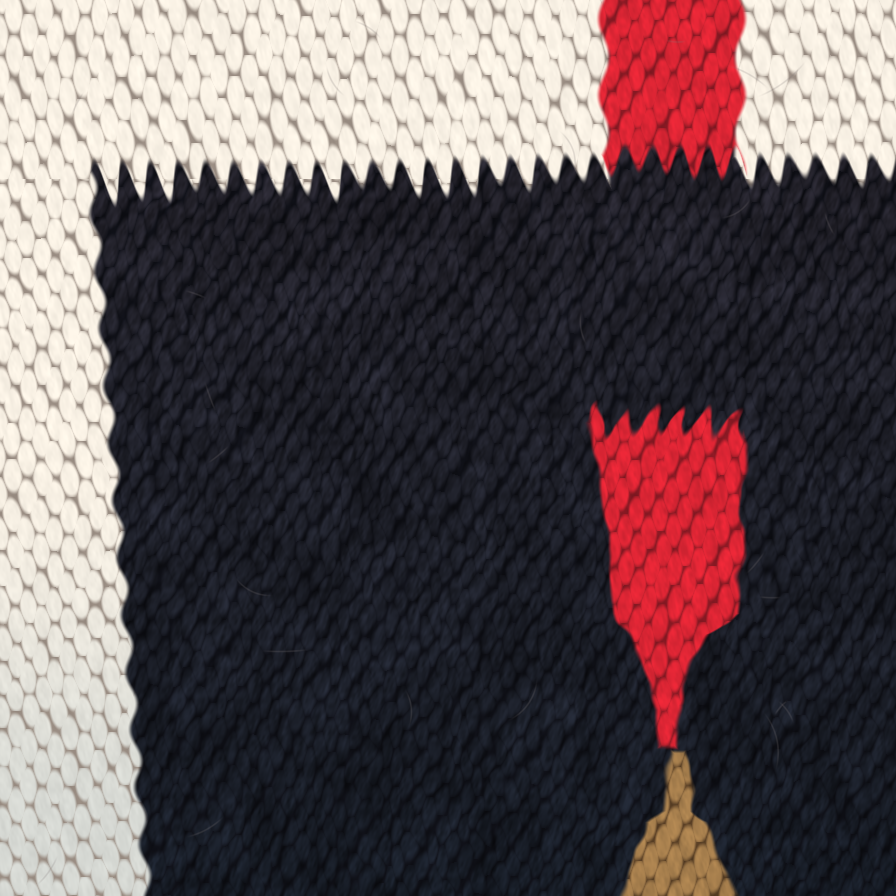
Write a WebGL 1 fragment shader that draws this texture.

```glsl
precision highp float;
uniform vec2 u_resolution;
// A handwoven cloth: cream border around a dark field, with red and tan inlays.
// Two staggered lattices of oval stitches give the relief, toothed distance
// functions place each yarn, and stretched noise and arcs add fibres and hairs.

const float TAU = 6.2831853;
const vec2 STITCH = vec2(0.031, 0.048);

float hash(vec2 p) {
  return fract(sin(dot(p, vec2(127.1, 311.7))) * 43758.5453);
}

float noise(vec2 p) {
  vec2 i = floor(p), f = fract(p);
  f = f * f * (3.0 - 2.0 * f);
  float low = mix(hash(i), hash(i + vec2(1.0, 0.0)), f.x);
  float high = mix(hash(i + vec2(0.0, 1.0)), hash(i + 1.0), f.x);
  return mix(low, high, f.y);
}

vec2 drift(vec2 p) {
  return vec2(noise(p), noise(p + 40.0)) - 0.5;
}

float ramp(float a, float b, float x) {
  return clamp((x - a) / (b - a), 0.0, 1.0);
}

// Height of one lattice of leaning ovals, with a little variation per stitch.
float ovals(vec2 g, float lean) {
  vec2 id = floor(g);
  vec2 d = fract(g) - 0.5;
  d += 0.14 * (vec2(hash(id), hash(id + 7.3)) - 0.5);
  d.x -= d.y * lean;
  d *= vec2(2.65, 1.8);
  return 1.0 - dot(d, d);
}

float weave(vec2 p, vec2 cell, float lean) {
  vec2 g = p / cell;
  return clamp(max(ovals(g, lean), ovals(g + 0.5, lean)), 0.0, 1.0);
}

float fibres(vec2 p, float lean) {
  vec2 q = vec2(p.x - p.y * lean, p.y);
  return 0.6 * noise(q * vec2(210.0, 65.0)) + 0.4 * noise(q * vec2(390.0, 170.0));
}

// Rounded teeth of uneven length: high at each tip, 0 at each root.
float teeth(float x) {
  float g = x / STITCH.x;
  float size = 0.75 + 0.45 * hash(vec2(floor(g + 0.5), 2.0));
  return (0.5 + 0.5 * cos(TAU * g)) * size;
}

// Signed distance to the span between two sides, positive inside.
float span(float x, float left, float right) {
  return min(x - left, right - x);
}

float cover(float d, float soft) {
  return smoothstep(-soft, soft, d);
}

// In all regions t is the distance down from the top edge.
float borderRegion(vec2 p, float t) {
  float top = mix(0.200, 0.188, smoothstep(0.30, 0.75, p.x));
  top += (teeth(p.x - 0.15 * (t - 0.2)) - 0.5) * mix(0.042, 0.028, p.x);
  float side = 0.102 + 0.078 * (t - 0.195) + 0.005 * sin(t * TAU / 0.064);
  float pale = max(0.6 * (top - t), side - p.x);
  return min(pale, -span(p.x, 0.680, 0.820));
}

float stripeRegion(vec2 p, float t) {
  float wobble = 0.006 * sin(t * TAU / 0.085);
  float bottom = 0.178 + (teeth(p.x) - 0.5) * 0.030;
  return min(span(p.x, 0.674 - wobble, 0.826 + wobble), 0.6 * (bottom - t));
}

float wedgeRegion(vec2 p, float t) {
  float left = 0.655 + 0.035 * ramp(0.458, 0.684, t) + 0.043 * ramp(0.684, 0.79, t);
  float right = 0.834 - 0.011 * ramp(0.458, 0.684, t);
  right -= 0.035 * ramp(0.684, 0.71, t) + 0.033 * ramp(0.71, 0.79, t);
  float top = 0.486 - 0.028 * teeth(p.x + 0.25 * (t - 0.458) + 0.014);
  return min(span(p.x, left, right), min(0.6 * (t - top), 0.831 - t));
}

float tanRegion(vec2 p, float t) {
  float shoulder = ramp(0.90, 0.915, t), base = ramp(0.915, 1.0, t);
  float left = 0.749 - 0.011 * ramp(0.84, 0.90, t) - 0.018 * shoulder - 0.024 * base;
  float right = 0.764 + 0.008 * ramp(0.84, 0.90, t) + 0.018 * shoulder + 0.033 * base;
  return min(span(p.x, left, right), t - 0.836);
}

// One curved stray hair, chosen by its seed.
float hair(vec2 p, float seed, float width) {
  vec2 centre = vec2(hash(vec2(seed, 1.0)), hash(vec2(seed, 2.0)));
  float a = TAU * hash(vec2(seed, 3.0));
  vec2 d = mat2(cos(a), sin(a), -sin(a), cos(a)) * (p - centre);
  float reach = 0.012 + 0.025 * hash(vec2(seed, 4.0));
  float bend = 24.0 * (hash(vec2(seed, 5.0)) - 0.5);
  float line = 1.0 - smoothstep(0.0, width, abs(d.y - bend * d.x * d.x));
  return line * (1.0 - smoothstep(0.4 * reach, reach, abs(d.x)));
}

void main() {
  vec2 p = gl_FragCoord.xy / u_resolution;
  float t = 1.0 - p.y;
  float soft = 0.0026 + 0.7 / u_resolution.y;
  vec2 warped = p + 0.008 * drift(p * 11.0);
  vec2 ragged = p + 0.013 * drift(p * 42.0);

  // Dark field, bluer and deeper toward the bottom, with uneven stitches.
  vec2 loose = warped + 0.010 * drift(p * 38.0);
  float relief = weave(loose, STITCH * vec2(0.8, 0.75), 0.2);
  vec3 fieldLit = mix(vec3(0.090, 0.112, 0.150), vec3(0.150, 0.137, 0.170), p.y);
  vec3 color = mix(vec3(0.052, 0.056, 0.080), fieldLit, smoothstep(0.0, 0.8, relief));
  color *= (0.62 + 0.76 * fibres(p, 0.3)) * (0.88 + 0.28 * noise(p * 24.0));

  // Pale border, cooler in the lower left, with shorter stitches there.
  float lower = 1.0 - step(0.80, p.y);
  float paleRelief = weave(warped, STITCH * mix(vec2(1.0), vec2(1.0, 0.85), lower), -0.12);
  float yarnFibre = fibres(p, -0.2);
  vec3 paleLit = mix(vec3(0.84, 0.85, 0.83), vec3(0.98, 0.95, 0.90), smoothstep(0.05, 0.5, p.y));
  vec3 pale = mix(vec3(0.60, 0.55, 0.51), paleLit, smoothstep(0.0, 0.55, paleRelief));
  pale *= 0.96 + 0.08 * yarnFibre;
  color = mix(color, pale, cover(borderRegion(p, t), soft));

  // Red stripe and wedge, then the tan point below them.
  float inlay = smoothstep(0.0, 0.6, weave(warped, STITCH * vec2(0.9, 0.85), 0.12));
  float grain = 0.87 + 0.22 * yarnFibre;
  vec3 red = mix(vec3(0.54, 0.10, 0.14), vec3(0.89, 0.15, 0.21), inlay) * grain;
  vec3 sand = mix(vec3(0.34, 0.24, 0.14), vec3(0.67, 0.51, 0.31), inlay) * grain;
  float redShape = max(stripeRegion(p, t), wedgeRegion(ragged, 1.0 - ragged.y));
  color = mix(color, red, cover(redShape, soft));
  color = mix(color, sand, cover(tanRegion(ragged, 1.0 - ragged.y), soft));

  // Scattered loose hairs.
  float width = 0.0012 + 0.5 / u_resolution.y;
  for (int i = 0; i < 24; i++) {
    color = mix(color, vec3(0.50, 0.47, 0.47), 0.22 * hair(p, float(i) + 3.0, width));
  }
  gl_FragColor = vec4(color, 1.0);
}
```
